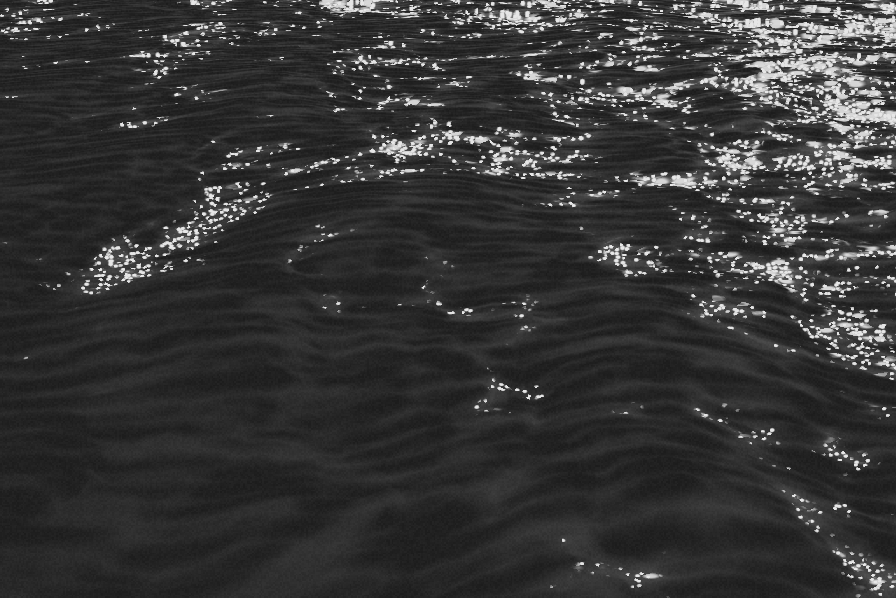
Reproduce this texture procedurally as a WebGL 1 fragment shader.

```glsl
precision highp float;
uniform vec2 u_resolution;

const float HORIZON = 1.3;
const float DEEP_TONE = 0.125;
const float RIPPLE_TONE = 0.11;
const float SHEEN_TONE = 0.17;
const float GLINT_TONE = 0.9;

vec2 hash2(vec2 p) {
  vec3 q = fract(p.xyx * vec3(0.1031, 0.1030, 0.0973));
  q += dot(q, q.yzx + 33.33);
  return fract((q.xx + q.yz) * q.zy);
}

// Cellular noise: x is the distance to the nearest point, y its random id
vec2 cellular(vec2 p) {
  vec2 base = floor(p);
  vec2 nearest = vec2(8.0, 0.0);
  for (int j = -1; j <= 1; j++) {
    for (int i = -1; i <= 1; i++) {
      vec2 cell = base + vec2(float(i), float(j));
      float d = length(cell + hash2(cell) - p);
      if (d < nearest.x) nearest = vec2(d, hash2(cell + 17.3).x);
    }
  }
  return nearest;
}

// Layered cells, with sharp crests along the cell borders
float crests(vec2 p) {
  float sum = 0.0;
  float amplitude = 0.5;
  for (int i = 0; i < 4; i++) {
    sum += amplitude * cellular(p).x;
    p = mat2(1.98, 0.22, -0.30, 2.04) * p + 7.7;
    amplitude *= 0.5;
  }
  return sum;
}

// Screen position to the water plane, compressed toward the horizon
vec2 waterPlane(vec2 uv) {
  float depth = 1.0 / (HORIZON - uv.y);
  return vec2((uv.x - 0.75) * depth, 2.5 * depth) + 11.0;
}

// Layered sines that bend the wave fronts
vec2 bend(vec2 p) {
  return vec2(sin(p.y * 2.3 + sin(p.x * 1.7)),
              sin(p.x * 3.1 + p.y) + 0.5 * sin(p.x * 6.7 - p.y * 2.0));
}

// Strength of the sunlight, strongest at the far right
float sunlight(vec2 frame) {
  float far = frame.y * frame.y * frame.y;
  return 0.55 * frame.x + 0.3 * far + 0.25 * frame.x * far;
}

// Small specks, of which the given amount is lit
float sparkle(vec2 p, float amount) {
  vec2 c = cellular(p);
  float lit = smoothstep(c.y, c.y + 0.15, amount);
  return lit * smoothstep(0.8, 0.3, c.x);
}

void main() {
  vec2 uv = gl_FragCoord.xy / u_resolution.y;
  vec2 frame = gl_FragCoord.xy / u_resolution;
  vec2 water = waterPlane(uv);
  water += 0.1 * bend(water);

  // Wave shapes
  float swell = crests(water * vec2(1.6, 1.1));
  float chop = crests(water * vec2(5.0, 5.0) + 2.0 * swell);
  float ripple = cellular(water * vec2(5.0, 17.0) + 5.0 * swell).x;

  // Share of the surface that mirrors the sun
  float sun = sunlight(frame);
  float facing = 2.2 * (swell - 0.45) + 1.8 * (chop - 0.45);
  float amount = clamp(facing + sun - 0.33, 0.0, 1.0);

  // Dark water with faint ripples and a soft sheen
  float relief = smoothstep(0.3, 0.9, 0.55 * ripple + 0.75 * chop);
  float tone = DEEP_TONE + RIPPLE_TONE * relief * (0.5 + sun);
  tone += SHEEN_TONE * amount;
  tone += 0.03 * (hash2(floor(uv * 342.0)).x - 0.5);

  // Fine glints and longer streaks toward the horizon
  vec2 drift = vec2(0.0, 0.03 * swell);
  float fine = sparkle((uv + drift) * vec2(135.0, 185.0), amount + 0.012);
  float streak = sparkle((uv + drift) * vec2(42.0, 120.0), amount * sun);
  float glint = max(fine, 0.9 * streak);

  gl_FragColor = vec4(vec3(mix(tone, GLINT_TONE, glint)), 1.0);
}
```
